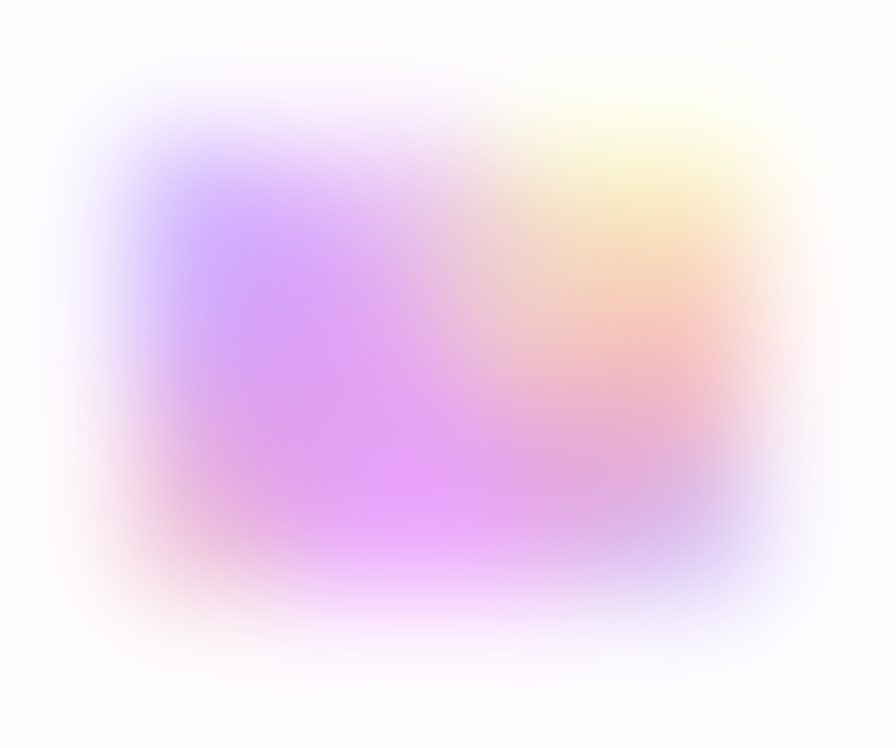
This background is drawn by a WebGL 2 fragment shader. Its source:

```glsl
#version 300 es
precision highp float;
// A soft pastel mesh gradient on white: coloured glows are blended by
// normalised Gaussian weights, then faded out by a blurred rectangle.
// Places are fractions of the canvas, with the origin at the lower left.

#define ASPECT 1.196
#define GLOW_RADIUS 0.105
#define EDGE_BLUR 0.070
#define PATCH_MIN vec2(0.147, 0.210)
#define PATCH_MAX vec2(0.840, 0.812)
#define PAPER vec3(0.998, 0.997, 0.998)

uniform vec2 u_resolution;
out vec4 fragColor;

// Close approximation of the Gaussian integral, from 0 to 1.
vec2 blurredStep(vec2 dist) {
    vec2 z = clamp(dist / EDGE_BLUR, -4.0, 4.0);
    return 0.5 + 0.5 * tanh(z * (0.7979 + 0.0357 * z * z));
}

// Coverage of the rectangle after a Gaussian blur.
float patchCoverage(vec2 uv) {
    vec2 scale = vec2(ASPECT, 1.0);
    vec2 inside = blurredStep((uv - PATCH_MIN) * scale)
                * blurredStep((PATCH_MAX - uv) * scale);
    return inside.x * inside.y;
}

// Weighted colour in rgb, weight in a.
vec4 glow(vec2 uv, vec2 center, vec3 color) {
    vec2 d = (uv - center) * vec2(ASPECT, 1.0) / GLOW_RADIUS;
    return vec4(color, 1.0) * exp(-0.5 * dot(d, d));
}

vec3 meshColor(vec2 uv) {
    // Cool left side
    vec4 sum = glow(uv, vec2(0.20, 0.67), vec3(0.78, 0.69, 1.00));
    sum += glow(uv, vec2(0.32, 0.63), vec3(0.84, 0.61, 0.99));
    sum += glow(uv, vec2(0.41, 0.80), vec3(0.92, 0.77, 0.98));
    sum += glow(uv, vec2(0.40, 0.50), vec3(0.90, 0.63, 0.96));
    sum += glow(uv, vec2(0.27, 0.42), vec3(0.86, 0.62, 0.92));
    // Warm right side
    sum += glow(uv, vec2(0.68, 0.81), vec3(0.98, 0.99, 0.76));
    sum += glow(uv, vec2(0.55, 0.64), vec3(0.93, 0.80, 0.82));
    sum += glow(uv, vec2(0.70, 0.62), vec3(0.98, 0.85, 0.70));
    sum += glow(uv, vec2(0.74, 0.48), vec3(0.97, 0.69, 0.71));
    // Lower band
    sum += glow(uv, vec2(0.18, 0.29), vec3(0.94, 0.74, 0.80));
    sum += glow(uv, vec2(0.47, 0.28), vec3(0.92, 0.63, 1.00));
    sum += glow(uv, vec2(0.67, 0.37), vec3(0.88, 0.64, 0.89));
    sum += glow(uv, vec2(0.79, 0.27), vec3(0.79, 0.72, 0.98));
    return sum.rgb / max(sum.a, 1e-20);
}

void main() {
    vec2 uv = gl_FragCoord.xy / u_resolution;
    vec3 color = mix(PAPER, meshColor(uv), patchCoverage(uv));
    fragColor = vec4(color, 1.0);
}
```
